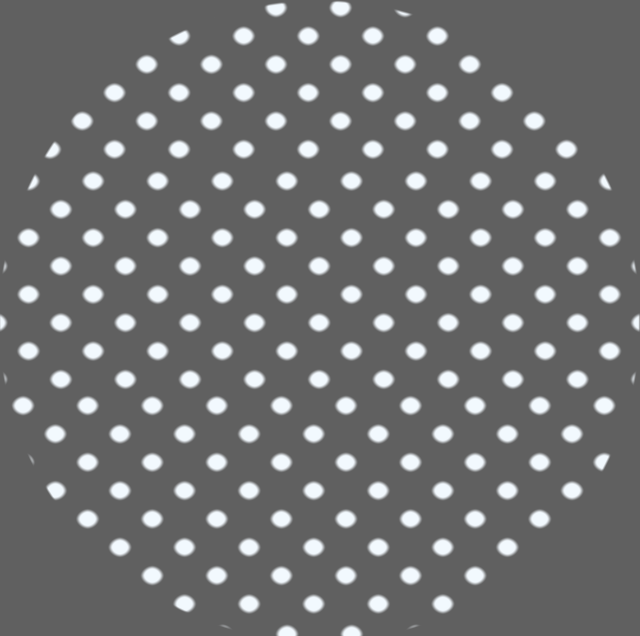
A WebGL 1 fragment shader for this pattern:

```glsl
precision highp float;

uniform vec2 u_resolution;

// Each band of rows has its own lattice origin, so rows slip at the seams.
vec2 bandOrigin(float y) {
  if (y > 0.7357) return vec2(0.1790, 0.7604);
  if (y > 0.3802) return vec2(0.0951, 0.4010);
  if (y > 0.0273) return vec2(0.2884, 0.0501);
  return vec2(0.4486, 0.0026);
}

// Offset from the nearest dot centre in a half-drop staggered lattice.
vec2 staggeredCell(vec2 p) {
  vec2 pitch = vec2(0.1009, 0.04427);
  vec2 cell = p / pitch;
  cell.x -= 0.5 * floor(cell.y + 0.5);
  return (fract(cell + 0.5) - 0.5) * pitch;
}

// Approximate distance to a wide dot with slightly pointed sides.
float dotDistance(vec2 d) {
  vec2 radius = vec2(0.0153, 0.0131);
  vec2 s = pow(abs(d) / radius, vec2(1.8));
  return (pow(s.x + s.y, 1.0 / 1.8) - 1.0) * radius.y;
}

float coverage(float dist, float softness) {
  float w = max(softness, 0.75 / u_resolution.x);
  return 1.0 - smoothstep(-w, w, dist);
}

void main() {
  // The canvas width is one unit.
  vec2 p = gl_FragCoord.xy / u_resolution.x;

  float dots = coverage(dotDistance(staggeredCell(p - bandOrigin(p.y))), 0.0036);

  // Large disc that trims the outer dots.
  float disc = coverage(length(p - vec2(0.4993, 0.4922)) - 0.5, 0.0025);

  vec3 color = mix(vec3(0.378), vec3(0.95, 0.975, 0.995), dots * disc);
  gl_FragColor = vec4(color, 1.0);
}
```
